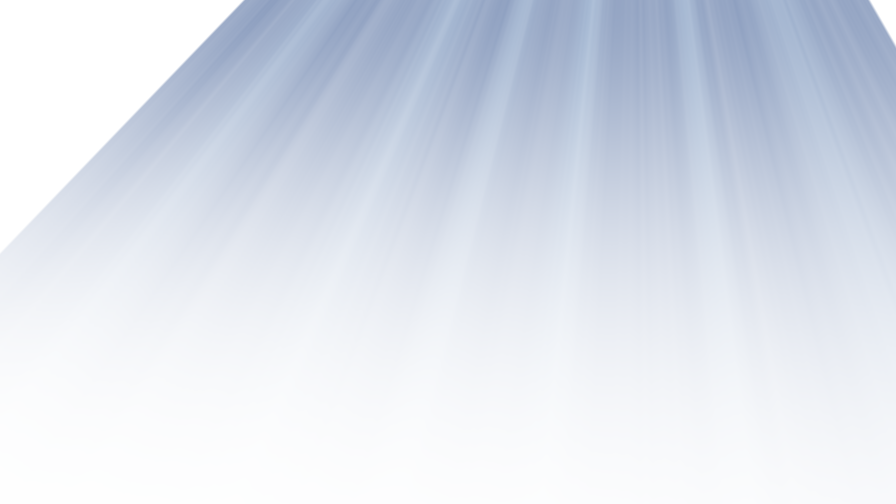
Give the GLSL for this background, as a Shadertoy shader.

```glsl
#define APEX vec2(0.372, 1.306)
#define FAN_LEFT -0.963
#define FAN_RIGHT 0.575
#define EDGE_SOFTNESS 0.004
#define FADE_RATE 3.66
#define FADE_POWER 1.64
#define FADE_TILT 0.33
#define BEAM_GAIN 0.2
#define STREAK_GAIN 0.22
#define SHADE_TINT vec3(0.385, 0.325, 0.215)
#define GLOW_TINT vec3(-0.01, 0.012, 0.018)

const int BEAM_COUNT = 6;

// Each beam: ray slope, half width, strength
const vec3 BEAMS[BEAM_COUNT] = vec3[](
    vec3(-0.76, 0.045, 0.7), vec3(-0.44, 0.050, 0.8),
    vec3(-0.27, 0.030, 0.8), vec3(-0.108, 0.030, 1.0),
    vec3(0.12, 0.028, 0.9), vec3(0.35, 0.060, 0.7));

float hashGradient(float cell) {
    return 2.0 * fract(sin(cell * 127.1 + 31.7) * 4375.85) - 1.0;
}

float gradientNoise(float x) {
    float cell = floor(x);
    float f = x - cell;
    float blend = f * f * f * (f * (f * 6.0 - 15.0) + 10.0);
    return mix(hashGradient(cell) * f, hashGradient(cell + 1.0) * (f - 1.0), blend);
}

// Fine streaks that are constant along each ray
float streaks(float ray) {
    float sum = 0.0;
    float amplitude = 1.0;
    float frequency = 14.0;
    for (int i = 0; i < 4; i++) {
        sum += amplitude * gradientNoise(ray * frequency + 9.3 * float(i));
        frequency *= 2.1;
        amplitude *= 0.62;
    }
    return sum;
}

float beamLight(float ray) {
    float sum = 0.0;
    for (int i = 0; i < BEAM_COUNT; i++) {
        float offset = (ray - BEAMS[i].x) / BEAMS[i].y;
        sum += BEAMS[i].z * exp(-offset * offset);
    }
    return sum;
}

void mainImage(out vec4 fragColor, in vec2 fragCoord) {
    vec2 p = (fragCoord - 0.5 * iResolution.xy) / iResolution.y;
    vec2 uv = fragCoord / iResolution.xy;

    // Slope of the ray from the apex through this point
    float drop = APEX.y - p.y;
    float ray = (p.x - APEX.x) / drop;

    // Shade fades downward, sooner on the left
    float depth = (1.0 - uv.y) * (1.0 - FADE_TILT * (uv.x - 0.5));
    float shade = exp(-FADE_RATE * pow(max(depth, 0.0), FADE_POWER));

    // Light beams and fine streaks
    float beams = beamLight(ray);
    float density = 1.06 - BEAM_GAIN * beams - STREAK_GAIN * streaks(ray);

    // Sloping sides of the fan
    float softness = max(EDGE_SOFTNESS, 1.0 / iResolution.y);
    float inside = smoothstep(-softness, softness, (ray - FAN_LEFT) * drop)
                 * smoothstep(-softness, softness, (FAN_RIGHT - ray) * drop);

    vec3 color = vec3(1.0) - inside * shade * (density * SHADE_TINT - beams * GLOW_TINT);
    fragColor = vec4(clamp(color, 0.0, 1.0), 1.0);
}
```
